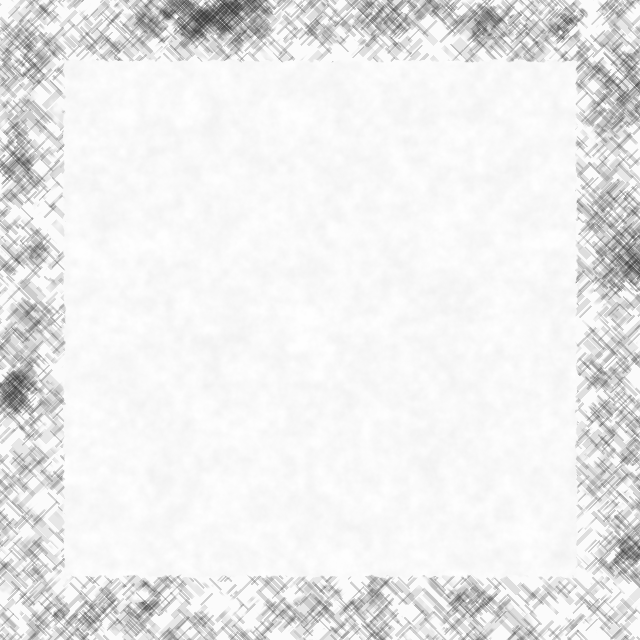
This background is drawn by a Shadertoy shader. Its source:

```glsl
const vec3 PAPER = vec3(0.985);
const vec3 INK = vec3(0.10);
const vec2 PANEL_LOW = vec2(0.100, 0.099);
const vec2 PANEL_HIGH = vec2(0.901, 0.905);

float hash(vec2 p) {
    vec3 v = fract(p.xyx * 0.1031);
    v += dot(v, v.yzx + 33.33);
    return fract((v.x + v.y) * v.z);
}

float noise(vec2 p) {
    vec2 cell = floor(p), f = fract(p);
    f = f * f * (3.0 - 2.0 * f);
    float low = mix(hash(cell), hash(cell + vec2(1, 0)), f.x);
    float high = mix(hash(cell + vec2(0, 1)), hash(cell + vec2(1, 1)), f.x);
    return mix(low, high, f.y);
}

float fbm(vec2 p) {
    float sum = 0.0, weight = 0.5;
    for (int i = 0; i < 4; i++) {
        sum += weight * noise(p);
        p = mat2(1.6, 1.2, -1.2, 1.6) * p + 17.3;
        weight *= 0.5;
    }
    return sum / 0.9375;
}

// Soft-edged interval from 0 to width within a unit cell
float band(float x, float width, float blur) {
    return smoothstep(-blur, blur, x) * smoothstep(width + blur, width - blur, x);
}

// Broken parallel strokes running along x
float strokes(vec2 p, float pitch, float span, float density, float seed, float pixel) {
    float row = floor(p.y / pitch);
    float along = p.x / span + 9.0 * hash(vec2(row, seed));
    vec2 cell = vec2(floor(along), row) + seed * 19.0;
    float chance = hash(cell);
    float width = mix(0.5, 0.95, hash(cell + 71.0));
    float body = band(fract(p.y / pitch), width, 0.4 * pixel / pitch);
    float ends = band(fract(along), 1.0, 0.4 * pixel / span);
    return body * ends * smoothstep(chance - 0.03, chance + 0.03, density);
}

float smudge(vec2 p, vec2 center, vec2 radius, float strength) {
    vec2 d = (p - center) / radius;
    return strength * exp(-dot(d, d));
}

// Main dark areas around the frame
float smudges(vec2 p) {
    float s = smudge(p, vec2(0.335, 0.980), vec2(0.070, 0.033), 0.95);
    s += smudge(p, vec2(0.610, 0.977), vec2(0.040, 0.026), 0.45);
    s += smudge(p, vec2(0.755, 0.965), vec2(0.045, 0.030), 0.45);
    s += smudge(p, vec2(0.886, 0.955), vec2(0.024, 0.022), 0.50);
    s += smudge(p, vec2(0.970, 0.870), vec2(0.042, 0.055), 0.40);
    s += smudge(p, vec2(0.980, 0.592), vec2(0.042, 0.060), 0.60);
    s += smudge(p, vec2(0.957, 0.330), vec2(0.035, 0.028), 0.35);
    s += smudge(p, vec2(0.990, 0.130), vec2(0.032, 0.028), 0.55);
    s += smudge(p, vec2(0.022, 0.395), vec2(0.040, 0.026), 0.85);
    s += smudge(p, vec2(0.030, 0.600), vec2(0.045, 0.028), 0.30);
    s += smudge(p, vec2(0.020, 0.750), vec2(0.025, 0.038), 0.30);
    s += smudge(p, vec2(0.050, 0.895), vec2(0.025, 0.022), 0.40);
    s += smudge(p, vec2(0.125, 0.030), vec2(0.048, 0.028), 0.40);
    s += smudge(p, vec2(0.234, 0.056), vec2(0.022, 0.024), 0.45);
    s += smudge(p, vec2(0.740, 0.055), vec2(0.042, 0.026), 0.35);
    return s;
}

// Multiplied layers of crossed strokes, from fine to broad
float hatchLight(vec2 diagonal, float tone, float dark, float pixel) {
    float light = 1.0;
    for (int i = 0; i < 8; i++) {
        float level = float(i / 2);
        float pitch = 0.0042 * pow(1.7, level);
        float span = 0.026 + 0.005 * level;
        float opacity = (0.21 - 0.04 * level) * (1.0 + 0.5 * dark);
        vec2 q = i % 2 == 0 ? diagonal : diagonal.yx;
        light *= 1.0 - opacity * strokes(q, pitch, span, tone, float(i) + 1.0, pixel);
    }
    return light;
}

// Signed distance to the panel, negative inside
float panelDistance(vec2 p, vec2 low, vec2 high) {
    vec2 d = max(low - p, p - high);
    return max(d.x, d.y);
}

void mainImage(out vec4 fragColor, in vec2 fragCoord) {
    vec2 uv = fragCoord / iResolution.xy;
    float pixel = 1.0 / min(iResolution.x, iResolution.y);
    vec2 diagonal = vec2(uv.x + uv.y, uv.y - uv.x) * 0.70711;
    float edge = panelDistance(uv, PANEL_LOW, PANEL_HIGH);

    // Hatched frame, thinner toward the panel
    vec2 warp = vec2(noise(uv * 45.0), noise(uv * 45.0 + 50.0)) - 0.5;
    float dark = smudges(uv + 0.035 * warp);
    float wash = 0.17 + 0.45 * (fbm(uv * 22.0 + 4.0) - 0.5);
    float fade = mix(0.65, 1.0, smoothstep(0.0, 0.05, edge));
    float tone = fade * max(0.0, wash + 0.75 * dark);
    vec3 frame = mix(INK, PAPER, hatchLight(diagonal, tone, dark, pixel));

    // Faintly mottled panel
    float mottle = 0.4 * fbm(uv * 24.0) + 0.6 * fbm(uv * 68.0 + 8.0);
    vec3 panel = vec3(min(0.995, 0.977 + 0.085 * (mottle - 0.5)));

    // Serrated panel border
    float teeth = 0.006 * (noise(diagonal * 180.0) - 0.5);
    fragColor = vec4(mix(panel, frame, smoothstep(-pixel, pixel, edge + teeth)), 1.0);
}
```
